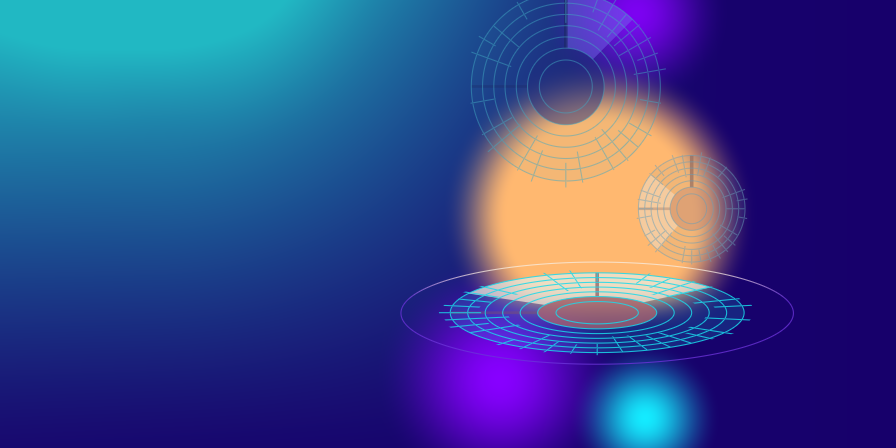
A Shadertoy shader for this background:

```glsl
// Teal to indigo backdrop with a glowing orange sun and thin radial dials.

// All lengths are in units of canvas height.
const float PI = 3.14159265;
const float TAU = 2.0 * PI;
const vec3 NAVY = vec3(0.09, 0.0, 0.42);
const vec3 TEAL = vec3(0.13, 0.72, 0.765);
const vec3 VIOLET = vec3(0.53, 0.0, 1.0);
const vec3 CYAN = vec3(0.08, 0.92, 1.0);
const vec3 ORANGE = vec3(1.0, 0.72, 0.44);
const vec3 CREAM = vec3(0.97, 0.92, 0.86);
const vec2 SUN_CENTRE = vec2(1.338, 0.518);
const float SUN_RADIUS = 0.205;
const float SUN_REACH = 0.355;
const float LINE_WIDTH = 0.0024;
const float HUB = 0.405;          // hub radius, relative to the dial
const float RING_GAP = 0.119;
const float RING_COUNT = 5.0;
const float SPOKE_COUNT = 36.0;

struct Dial {
    vec2 centre, radius;
    vec2 wedge;                   // middle angle and half width
    vec3 lineColour, wedgeColour, hubColour;
    float lineAlpha, wedgeAlpha, hubAlpha, fillAlpha;
};

float hash(float n) {
    return fract(sin(n * 12.9898) * 43758.5);
}

float glow(vec2 p, vec2 centre, float reach) {
    return 1.0 - smoothstep(0.0, reach, length(p - centre));
}

// Coverage of a thin line at distance d, for pixel size px.
float stroke(float d, float px) {
    float coverage = clamp(0.5 + (0.5 * max(LINE_WIDTH, px) - d) / px, 0.0, 1.0);
    return coverage * min(1.0, LINE_WIDTH / px);
}

float inside(float d, float px) {
    return clamp(0.5 - d / px, 0.0, 1.0);
}

float angleGap(float a, float b) {
    return abs(mod(a - b + PI, TAU) - PI);
}

// Converts differences in relative radius to canvas lengths.
float radialScale(vec2 q, vec2 radius) {
    return length(q) / max(length(q / radius), 1e-4);
}

void drawDial(inout vec3 colour, vec2 p, Dial dial, float seed, float px) {
    vec2 q = (p - dial.centre) / dial.radius;
    float r = max(length(q), 1e-3);
    float angle = atan(q.y, q.x);
    float scale = radialScale(q, dial.radius);
    float angleScale = r * r / length(vec2(q.y, q.x) / dial.radius);
    float annulus = inside((r - 1.0) * scale, px) * inside((HUB - r) * scale, px);

    // Faint body, bright wedge and hub
    colour = mix(colour, dial.lineColour, annulus * dial.fillAlpha);
    float wedge = inside((angleGap(angle, dial.wedge.x) - dial.wedge.y) * angleScale, px);
    colour = mix(colour, dial.wedgeColour, annulus * wedge * dial.wedgeAlpha);
    colour = mix(colour, dial.hubColour, inside((r - HUB) * scale, px) * dial.hubAlpha);

    // Dark bars pointing up and left
    float barUp = inside(abs(q.x) * dial.radius.x - 0.004, px) * step(0.0, q.y);
    float barLeft = inside(abs(q.y) * dial.radius.y - 0.003, px) * step(q.x, 0.0);
    colour = mix(colour, dial.hubColour * 0.8, annulus * max(barUp, 0.5 * barLeft) * 0.7);

    // Rings
    float ring = HUB + RING_GAP * clamp(round((r - HUB) / RING_GAP), 0.0, RING_COUNT);
    float lines = stroke(abs(r - ring) * scale, px);
    lines = max(lines, stroke(abs(r - 0.28) * scale, px));

    // Spokes of uneven length, some left out
    float cell = mod(round(angle / TAU * SPOKE_COUNT), SPOKE_COUNT);
    float start = 0.58 + 0.3 * hash(cell + seed);
    float end = 1.0 + 0.08 * hash(cell + seed + 71.0);
    float spoke = stroke(angleGap(angle, cell * TAU / SPOKE_COUNT) * angleScale, px);
    spoke *= inside((start - r) * scale, px) * inside((r - end) * scale, px);
    lines = max(lines, spoke * step(0.25, hash(cell + seed + 37.0)));
    colour = mix(colour, dial.lineColour, lines * dial.lineAlpha);
}

void mainImage(out vec4 fragColor, in vec2 fragCoord) {
    vec2 p = fragCoord / iResolution.y;
    float px = 1.0 / iResolution.y;

    // Backdrop, brightest along the upper left with two soft lobes
    float light = pow(p.y, 1.25) * (1.0 - smoothstep(0.35, 1.65, p.x));
    light += 0.12 * (glow(p, vec2(0.2, 1.0), 0.35) + glow(p, vec2(0.53, 1.0), 0.35));
    vec3 colour = mix(NAVY, TEAL, min(light + 0.05 * (1.0 - 0.5 * p.x), 1.0));

    // Coloured glows
    colour = mix(colour, VIOLET, 0.9 * glow(p, vec2(1.42, 0.97), 0.21));
    colour = mix(colour, VIOLET, glow(p, vec2(1.115, 0.154), 0.28));
    colour = mix(colour, CYAN, glow(p, vec2(1.44, 0.067), 0.17));

    // Sun and halo, fading out behind the flat dial
    float sun = 1.0 - smoothstep(SUN_RADIUS, SUN_REACH, length(p - SUN_CENTRE));
    sun = pow(sun, 1.2) * smoothstep(0.26, 0.37, p.y);
    colour = mix(colour, ORANGE, sun);

    // Dials
    drawDial(colour, p, Dial(vec2(1.263, 0.807), vec2(0.211), vec2(0.375 * PI, 0.125 * PI),
        vec3(0.25, 0.66, 0.76), vec3(0.45, 0.38, 0.92), vec3(0.13, 0.2, 0.5),
        0.5, 0.5, 0.5, 0.06), 3.0, px);
    drawDial(colour, p, Dial(vec2(1.544, 0.534), vec2(0.119), vec2(1.03 * PI, 0.25 * PI),
        vec3(0.4, 0.62, 0.72), CREAM, vec3(0.72, 0.53, 0.47),
        0.5, 0.4, 0.45, 0.08), 17.0, px);
    drawDial(colour, p, Dial(vec2(1.333, 0.302), vec2(0.328, 0.089), vec2(0.53 * PI, 0.31 * PI),
        vec3(0.1, 0.85, 0.92), CREAM, vec3(0.66, 0.43, 0.46),
        0.85, 0.7, 0.75, 0.16), 29.0, px);

    // Wide outer orbit, pale on top and violet below
    vec2 orbitRadius = vec2(0.438, 0.114);
    vec2 q = (p - vec2(1.333, 0.301)) / orbitRadius;
    float orbit = stroke(abs(length(q) - 1.0) * radialScale(q, orbitRadius), px);
    vec3 orbitColour = mix(vec3(0.42, 0.2, 0.85), CREAM, smoothstep(0.2, 0.9, q.y));
    colour = mix(colour, orbitColour, orbit * 0.8);

    fragColor = vec4(colour, 1.0);
}
```
